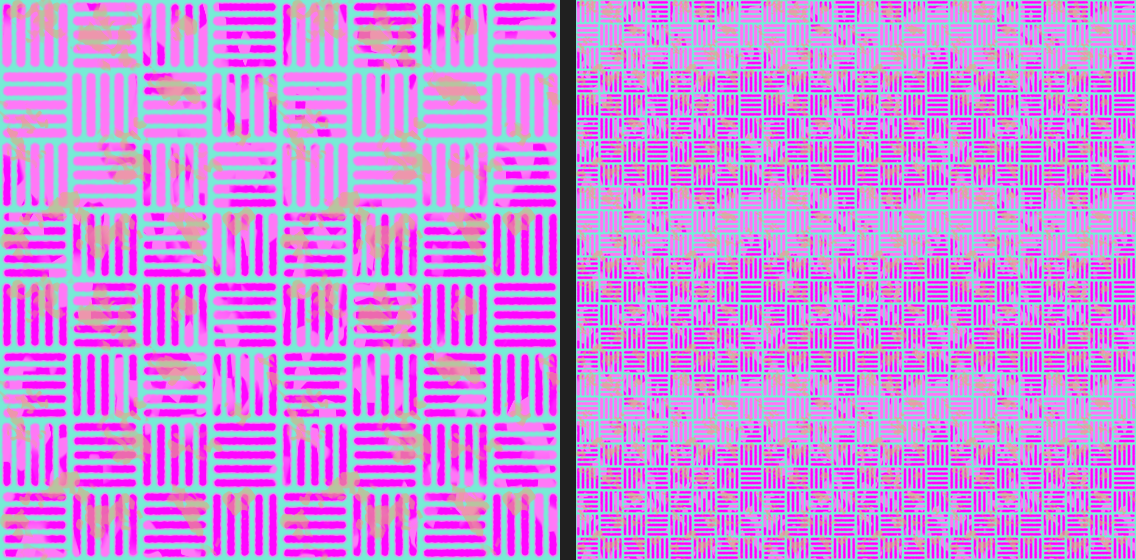
Left, the tile; right, the same tile 3 across and 3 down.
This pattern is drawn by a three.js fragment shader. Its source:

```glsl
varying vec2 vUv;

const float TAU = 6.2831853;
const float CELLS = 8.0;
const float BARS = 5.0;
const vec3 TEAL = vec3(0.47, 0.92, 0.84);
const vec3 PINK = vec3(1.0, 0.47, 0.97);
const vec3 MAGENTA = vec3(1.0, 0.02, 1.0);
const vec3 OCHRE = vec3(0.88, 0.67, 0.48);

vec2 hash2(vec2 p) {
  vec2 q = vec2(dot(p, vec2(127.1, 311.7)), dot(p, vec2(269.5, 183.3)));
  return fract(sin(q) * 43758.5);
}

// Wrapping cellular noise: x = nearest distance, y = blended patch value
vec2 cellular(vec2 uv, vec2 period, float seed) {
  vec2 p = uv * period;
  vec2 base = floor(p);
  float nearest = 8.0;
  float total = 0.0;
  float weights = 0.0;
  for (int j = -1; j <= 1; j++) {
    for (int i = -1; i <= 1; i++) {
      vec2 site = base + vec2(float(i), float(j));
      vec2 id = mod(site, period) + seed;
      vec2 delta = site + hash2(id) - p;
      float d2 = dot(delta, delta);
      float w = exp(-11.0 * d2);
      nearest = min(nearest, d2);
      total += w * hash2(id + 57.0).x;
      weights += w;
    }
  }
  return vec2(sqrt(nearest), total / max(weights, 1e-5));
}

// Distance to the centre line of the nearest bar, in cell units
float barDistance(vec2 grid) {
  vec2 id = floor(grid);
  vec2 local = fract(grid);
  bool upright = mod(id.x + id.y, 2.0) > 0.5;
  vec2 acrossAlong = upright ? local : local.yx;
  float across = (fract(acrossAlong.x * BARS) - 0.5) / BARS;
  float beyondEnd = max(abs(acrossAlong.y - 0.5) - 0.39, 0.0);
  return length(vec2(across, beyondEnd));
}

// Faded paint, strongest in the upper rows
float fading(vec2 uv) {
  float broad = cellular(uv, vec2(10.0, 8.0), 3.0).y;
  float fine = cellular(uv, vec2(44.0, 24.0), 11.0).y;
  float rows = 0.24 * cos(TAU * (uv.y - 0.77)) + 0.16 * cos(2.0 * TAU * (uv.y - 0.81));
  float level = 0.5 * (broad + fine) - 0.55 + rows;
  return smoothstep(-0.07, 0.07, level);
}

// Broken stains, repeated twice each way
float stains(vec2 uv) {
  vec2 tile = fract(uv * 2.0);
  vec2 warp = 0.012 * sin(TAU * (tile.yx * vec2(9.0, 11.0) + tile * 4.0));
  float blot = cellular(tile + warp, vec2(11.0), 23.0).y;
  float grain = cellular(tile - warp, vec2(42.0), 31.0).y;
  return smoothstep(0.76, 0.94, blot + 0.34 * (grain - 0.5));
}

void main() {
  // Bars with slightly ragged edges
  float ragged = cellular(vUv, vec2(128.0), 41.0).x - 0.45;
  float d = barDistance(vUv * CELLS) + 0.012 * ragged;
  float body = 1.0 - smoothstep(0.043, 0.087, d);
  float core = 1.0 - smoothstep(0.038, 0.059, d);

  // Pink halo, then strong paint where it has not faded
  vec3 color = mix(TEAL, PINK, body);
  color = mix(color, MAGENTA, core * (1.0 - fading(vUv)));

  // Stains
  color = mix(color, OCHRE, 0.6 * stains(vUv));
  gl_FragColor = vec4(color, 1.0);
}
```
